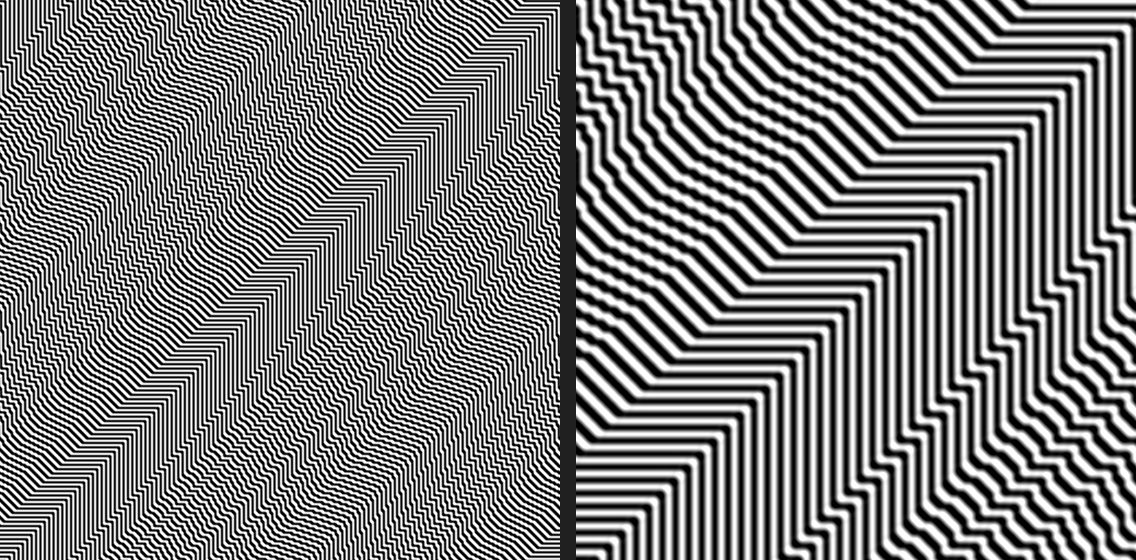
Left: the whole. Right: its middle third, enlarged.
Reproduce this pattern procedurally as a Shadertoy shader.

```glsl
// Fine black and white lines that turn between level, upright and falling
// strokes in bands. One row of bits is moved a cell left and inverted for
// each row below it, then the cells are blended with a Lanczos filter.

const float CELLS = 256.0;       // cells across and down the canvas
const float ROW_START = 239.0;   // cell of the top row where the bands begin
const int REACH = 3;             // filter radius in cells
const int SUMS = 4 * REACH - 1;  // diagonals of cells that the filter touches
const float TEETH_DEPTH = 0.4;   // swing of the flip rate in the toothed band
const float TEETH_COUNT = 4.0;
const float WAVY_START = 41.0;   // irregular bands lie between these cells
const float WAVY_END = 242.0;
const float JITTER = 0.5;        // irregularity of the kinks
const vec3 INK = vec3(0.0);
const vec3 PAPER = vec3(1.0);
const float PI = 3.1415927;

// Bands: start cell, end cell, flip rate at start, flip rate at end.
// Rate 0 draws level lines, 1 upright lines, 0.5 falling diagonals.
const int BAND_COUNT = 9;
const int TOOTHED_BAND = 3;
const vec4 BANDS[BAND_COUNT] = vec4[](
    vec4(0.0, 19.0, 0.0, 0.0),
    vec4(19.0, 41.0, 1.0, 1.0),
    vec4(41.0, 58.0, 0.93, 0.93),
    vec4(58.0, 123.0, 0.68, 0.68),
    vec4(123.0, 132.0, 0.5, 0.5),
    vec4(132.0, 157.0, 0.25, 0.25),
    vec4(157.0, 217.0, 0.92, 0.8),
    vec4(217.0, 242.0, 0.65, 0.2),
    vec4(242.0, 256.0, 0.5, 0.5));

float hash(float n) {
    return fract(sin(n * 12.9898) * 43758.55);
}

// Number of flips from the start of the bands to a place in the row
float flipCount(float place) {
    float flips = 0.0;
    for (int i = 0; i < BAND_COUNT; i++) {
        vec4 band = BANDS[i];
        float size = band.y - band.x;
        float t = clamp((place - band.x) / size, 0.0, 1.0);
        flips += size * (band.z * t + 0.5 * (band.w - band.z) * t * t);
        if (i == TOOTHED_BAND) {
            float turn = 2.0 * PI * TEETH_COUNT;
            flips += size * TEETH_DEPTH * sin(turn * t) / turn;
        }
    }
    return flips;
}

// Bit of the top row, which closes on itself
float rowBit(float column) {
    float place = mod(column - ROW_START, CELLS) + 0.5;
    float wavy = step(WAVY_START, place) * step(place, WAVY_END);
    float jitter = wavy * JITTER * (hash(floor(place)) - 0.5);
    return mod(floor(flipCount(place) + jitter), 2.0);
}

float sinc(float x) {
    return abs(x) < 0.001 ? 1.0 : sin(PI * x) / (PI * x);
}

float lanczos(float x) {
    float radius = float(REACH);
    return abs(x) < radius ? sinc(x) * sinc(x / radius) : 0.0;
}

void mainImage(out vec4 fragColor, in vec2 fragCoord) {
    vec2 p = fragCoord / iResolution.xy;

    // Cell coordinates count from the upper left, with cell centres whole
    vec2 position = vec2(p.x, 1.0 - p.y) * CELLS - 0.5;
    vec2 base = floor(position);
    vec2 inside = position - base;

    // Bits along the nearby diagonals, shared by all cells on each of them
    float bits[SUMS];
    float firstSum = base.x + base.y - float(2 * (REACH - 1));
    for (int s = 0; s < SUMS; s++) {
        bits[s] = rowBit(firstSum + float(s));
    }

    // Blend the nearest cells; odd rows are inverted
    float light = 0.0;
    float total = 0.0;
    for (int j = 0; j < 2 * REACH; j++) {
        float row = float(j - REACH + 1);
        float rowWeight = lanczos(inside.y - row);
        float inverted = mod(base.y + row, 2.0);
        for (int i = 0; i < 2 * REACH; i++) {
            float weight = rowWeight * lanczos(inside.x - float(i - REACH + 1));
            light += weight * abs(bits[i + j] - inverted);
            total += weight;
        }
    }
    fragColor = vec4(mix(INK, PAPER, clamp(light / total, 0.0, 1.0)), 1.0);
}
```
